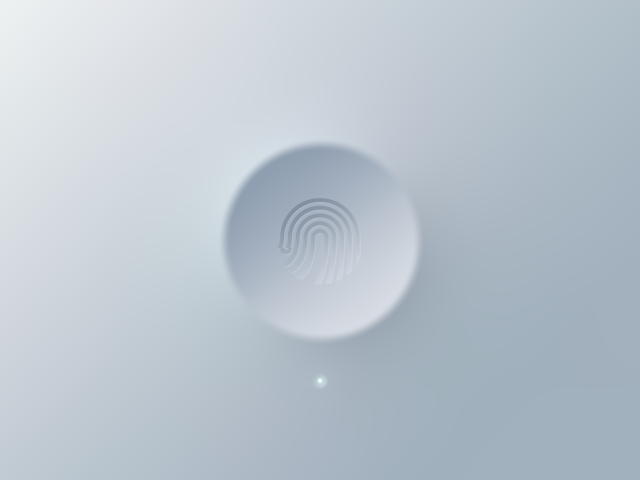
Reproduce this background procedurally as a WebGL 2 fragment shader.

```glsl
#version 300 es
precision highp float;

uniform vec2 u_resolution;
out vec4 fragColor;

// Coverage of a stroke whose centreline is at distance d
float stroke(float d, float halfWidth) {
    float soft = max(0.0013, 0.7 / u_resolution.y);
    return 1.0 - smoothstep(halfWidth - soft, halfWidth + soft, d);
}

// Nested arches whose legs sweep toward the lower left
float archRidges(vec2 p) {
    float below = min(p.y, 0.0);
    float left = min(p.x, 0.0);
    float bend = max(2.0 - 25.0 * p.x + 900.0 * left * left, 0.0);
    float leg = p.x + bend * below * below;
    float radius = length(vec2(leg, max(p.y, 0.0)));
    float slope = 2.0 * bend * below;

    float index = clamp(round((radius - 0.014) / 0.0162), 0.0, 4.0);
    float d = abs(radius - 0.014 - index * 0.0162) * inversesqrt(1.0 + slope * slope);

    // The two outer left legs stop early and join in a small hook
    vec2 hook = p - vec2(-0.0705, -0.022);
    if (hook.y < 0.0 && leg < 0.0 && index > 2.5) {
        d = abs(length(hook) - 0.0081);
    }
    float clip = length(p + vec2(0.0, 0.006)) - 0.0885;
    return stroke(max(d, clip + 0.0042), 0.0042);
}

// Wall lit from the upper left
vec3 wallColor(vec2 p, vec2 q, float rim) {
    float diagonal = dot(p, vec2(-0.707, 0.707));
    float light = pow(clamp((diagonal + 0.5) / 1.3, 0.0, 1.0), 1.2);
    vec3 color = mix(vec3(0.635, 0.693, 0.745), vec3(0.93, 0.94, 0.945), light);

    // Bright and shaded sides of the raised rim
    float side = dot(q, vec2(-0.707, 0.707)) / max(length(q), 0.001);
    float falloff = exp(-max(rim, 0.0) / 0.09);
    color += falloff * (0.07 * max(side, 0.0) + 0.085 * min(side, 0.0));

    // Faint drift between cool and warm grey
    float drift = sin(7.0 * p.x + 2.0 * p.y) * sin(6.0 * p.y - 3.0 * p.x + 1.0);
    return color + drift * vec3(0.006, -0.002, 0.002);
}

// Concave button, dark where it faces away from the light
vec3 bowlColor(vec2 q) {
    float facing = dot(q, vec2(0.6, -0.8)) / 0.2;
    vec3 color = mix(vec3(0.57, 0.63, 0.70), vec3(0.83, 0.85, 0.88),
                     smoothstep(-1.05, 1.05, facing));
    return color + 0.015 * smoothstep(0.13, 0.2, length(q)) * facing;
}

void main() {
    vec2 p = (gl_FragCoord.xy - 0.5 * u_resolution) / u_resolution.y;
    vec2 q = p - vec2(0.003, -0.003);
    float rim = length(q) - 0.203;

    vec3 color = mix(bowlColor(q), wallColor(p, q, rim), smoothstep(-0.014, 0.013, rim));

    // Engraved ridges with a lit lower-right edge
    vec2 print = p - vec2(0.0, 0.0046);
    float ridge = archRidges(print);
    float litEdge = max(archRidges(print + vec2(-0.0015, 0.002)) - ridge, 0.0);
    float depth = smoothstep(-0.1, 0.09, print.y - 0.35 * print.x);
    color += ridge * mix(0.025, -0.115, depth) + litEdge * 0.045;

    // Small glowing lamp
    vec2 lamp = p - vec2(0.0, -0.293);
    float lampRadius = length(lamp);
    float disc = 1.0 - smoothstep(0.010, 0.019, lampRadius);
    vec3 glass = vec3(0.73, 0.80, 0.81) + 3.0 * (lamp.x - lamp.y);
    color = mix(color, glass, 0.75 * disc);
    color += vec3(0.22, 0.25, 0.23) * exp(-pow(lampRadius / 0.005, 2.0));
    color += 0.02 * exp(-lampRadius / 0.025);

    fragColor = vec4(clamp(color, 0.0, 1.0), 1.0);
}
```
